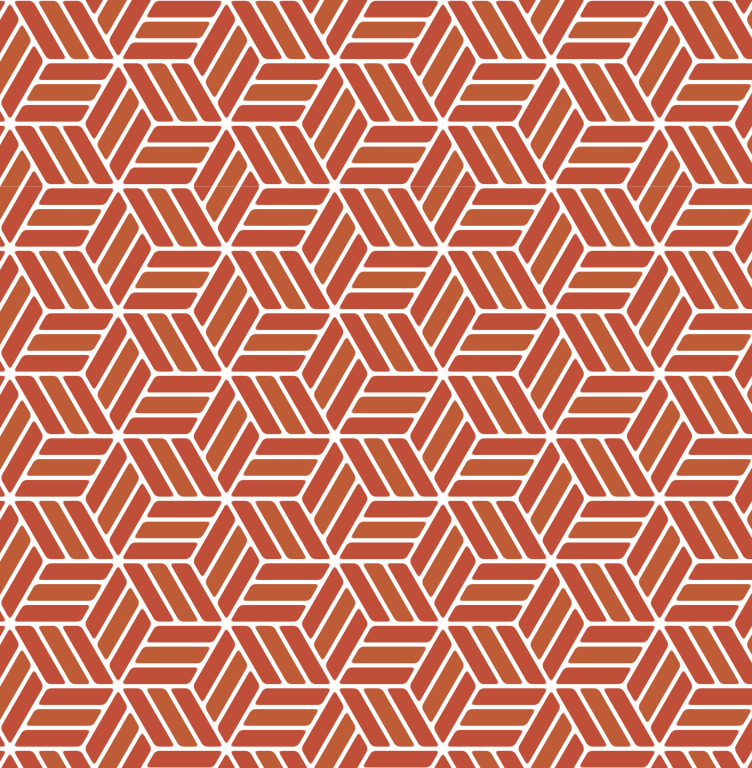
Give the GLSL for this pattern, as a WebGL 1 fragment shader.

```glsl
precision highp float;

uniform vec2 u_resolution;

const float SQRT3 = 1.7320508;
const float SECTOR = 1.0471976;         // sixty degrees
const float RHOMB_HEIGHT = 0.8660254;   // rhombus with unit sides

// Offset from the nearest point of a hexagonal lattice, spacing SQRT3.
vec2 nearestStar(vec2 p) {
  vec2 period = vec2(3.0, SQRT3);
  vec2 a = mod(p + 0.5 * period, period) - 0.5 * period;
  vec2 b = mod(p, period) - 0.5 * period;
  return dot(a, a) < dot(b, b) ? a : b;
}

// Turns every sixth of the plane onto the one above the x axis.
vec2 foldSector(vec2 p) {
  float turn = -SECTOR * floor(atan(p.y, p.x) / SECTOR);
  float c = cos(turn);
  float s = sin(turn);
  return vec2(c * p.x - s * p.y, s * p.x + c * p.y);
}

float smoothMax(float a, float b, float k) {
  float h = max(k - abs(a - b), 0.0) / k;
  return max(a, b) + 0.25 * k * h * h;
}

float rhombRow(float y, float rows) {
  return clamp(floor(y / RHOMB_HEIGHT * rows), 0.0, rows - 1.0);
}

// Signed distance to one slanted bar of the rhombus, softened at its corners.
float barDistance(vec2 p, float row, float rows, float gap, float softness) {
  float barHeight = RHOMB_HEIGHT / rows;
  float along = p.x - p.y / SQRT3;
  float sides = abs(p.y - (row + 0.5) * barHeight) - 0.5 * (barHeight - gap);
  float ends = abs(along - 0.5) * RHOMB_HEIGHT - 0.5 * (RHOMB_HEIGHT - gap);
  return smoothMax(sides, ends, softness);
}

float coverage(float dist, float pixel) {
  return 1.0 - smoothstep(-0.7 * pixel, 0.7 * pixel, dist);
}

void main() {
  const vec3 white = vec3(1.0, 0.995, 0.99);
  const vec3 red = vec3(0.75, 0.31, 0.22);
  const vec3 orange = vec3(0.74, 0.36, 0.21);
  const vec2 origin = vec2(0.1539, 0.9203);
  const float side = 0.09397;
  const float rows = 3.0;
  const float gap = 0.058;
  const float softness = 0.052;
  const float seamHeight = 0.757;

  vec2 canvas = gl_FragCoord.xy / u_resolution.y;
  float pixel = 1.0 / u_resolution.y;

  // Rhombi around six-pointed stars, three bars in each
  vec2 p = foldSector(nearestStar((canvas - origin) / side));
  float row = rhombRow(p.y, rows);
  float bar = barDistance(p, row, rows, gap, softness);
  vec3 barColor = row == 1.0 ? orange : red;
  vec3 color = mix(white, barColor, coverage(bar, pixel / side));

  // Faint hairline seam across the sheet
  float seam = coverage(abs(canvas.y - seamHeight) - 0.0005, pixel);
  color = mix(color, white, 0.25 * seam);

  gl_FragColor = vec4(color, 1.0);
}
```
